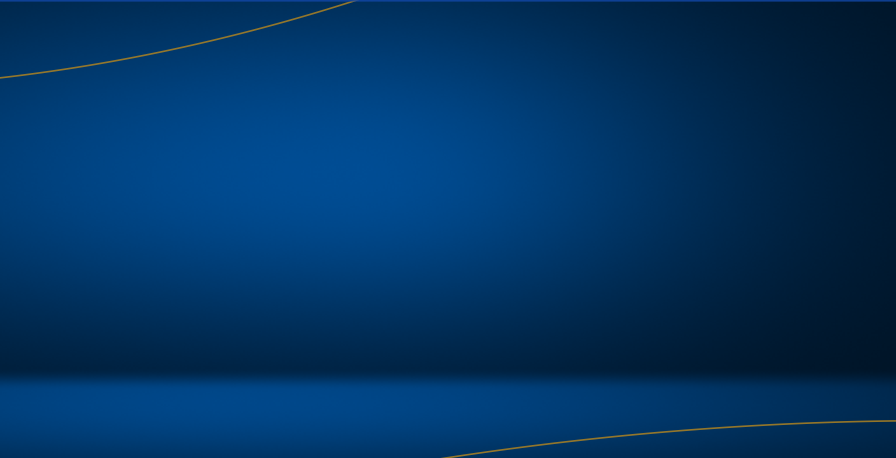
Write a WebGL 1 fragment shader that draws this background.

```glsl
precision highp float;
// A deep blue studio backdrop: a lopsided soft glow on the wall, a lit floor
// band below it, and two thin golden arcs crossing opposite corners.
// The glows are Gaussians; the arcs are parabolas drawn by distance.

uniform vec2 u_resolution;

const vec3 BLUE_TINT = vec3(0.005, 1.0, 1.93);  // scaled by brightness
const vec3 GOLD = vec3(0.68, 0.51, 0.13);
const vec3 TOP_RIM = vec3(0.07, 0.28, 0.66);

const vec2 GLOW_CENTER = vec2(0.385, 0.62);
const vec2 GLOW_FALL_LOW = vec2(1.9, 6.5);      // toward left and bottom
const vec2 GLOW_FALL_HIGH = vec2(5.0, 5.0);     // toward right and top
const float WALL_SHADE = 0.07;
const float WALL_GLOW = 0.23;

const float HORIZON_LOW = 0.148;
const float HORIZON_HIGH = 0.198;
const vec2 FLOOR_CENTER = vec2(0.28, 0.122);
const vec2 FLOOR_FALL = vec2(1.7, 32.0);
const float FLOOR_SHADE = 0.075;
const float FLOOR_GLOW = 0.205;

// Height, slope and curvature of each arc
const vec3 UPPER_ARC = vec3(0.830, 0.224, 0.509);
const vec3 LOWER_ARC = vec3(0.081, -0.022, -0.277);
const float ARC_WIDTH = 0.0036;
const float RIM_WIDTH = 0.0035;
const float GRAIN = 0.003;

float hash(vec2 p) {
  return fract(sin(dot(p, vec2(127.1, 311.7))) * 43758.5453);
}

float wallLight(vec2 uv) {
  vec2 d = uv - GLOW_CENTER;
  vec2 fall = mix(GLOW_FALL_LOW, GLOW_FALL_HIGH, step(0.0, d));
  return WALL_SHADE + WALL_GLOW * exp(-dot(d * d, fall));
}

float floorLight(vec2 uv) {
  vec2 d = uv - FLOOR_CENTER;
  return FLOOR_SHADE + FLOOR_GLOW * exp(-dot(d * d, FLOOR_FALL));
}

// Coverage of the parabola y = a + b x + c x^2, in units of canvas height
float arc(float x, float y, vec3 k, float aspect, float pixel) {
  float slope = (k.y + 2.0 * k.z * x) / aspect;
  float rise = y - (k.x + x * (k.y + k.z * x));
  float dist = abs(rise) * inversesqrt(1.0 + slope * slope);
  return clamp((0.5 * ARC_WIDTH - dist) / pixel + 0.5, 0.0, 1.0);
}

void main() {
  vec2 uv = gl_FragCoord.xy / u_resolution;
  float aspect = u_resolution.x / u_resolution.y;
  float pixel = 1.0 / u_resolution.y;

  // Wall fading into the floor
  float wallMask = smoothstep(HORIZON_LOW, HORIZON_HIGH, uv.y);
  float light = mix(floorLight(uv), wallLight(uv), wallMask);
  light += GRAIN * (hash(floor(uv * vec2(512.0, 262.0))) - 0.5);
  vec3 color = BLUE_TINT * light;

  // Golden arcs; the lower one is measured from the right edge
  float upper = arc(uv.x, uv.y, UPPER_ARC, aspect, pixel);
  float lower = arc(1.0 - uv.x, uv.y, LOWER_ARC, aspect, pixel);
  color = mix(color, GOLD, 0.85 * max(upper, lower));

  // Thin bright rim along the top
  float rim = clamp((uv.y - 1.0 + RIM_WIDTH) / pixel + 0.5, 0.0, 1.0);
  color = mix(color, TOP_RIM, 0.8 * rim);

  gl_FragColor = vec4(color, 1.0);
}
```
